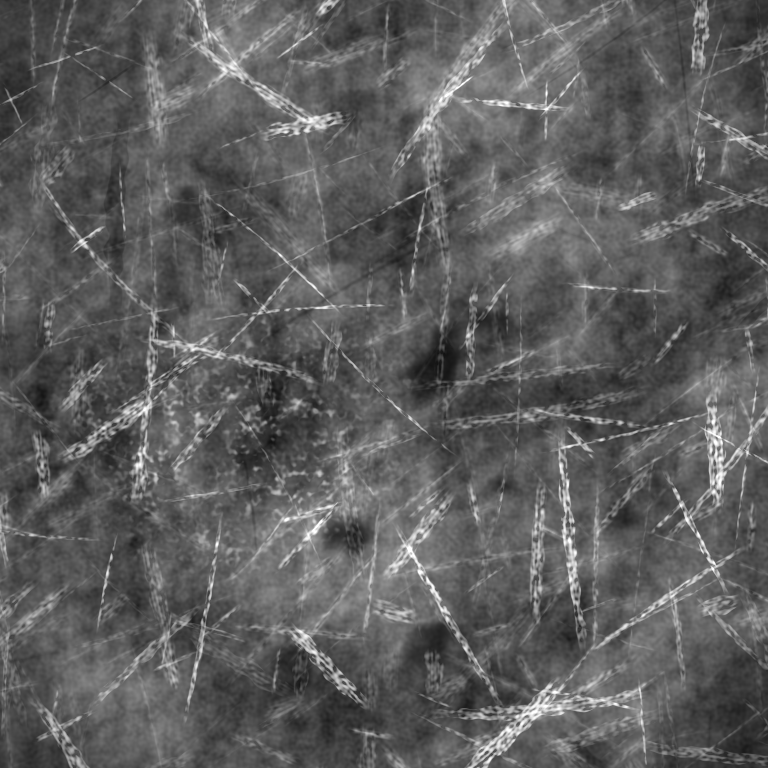
Give the GLSL for this texture, as a Shadertoy shader.

```glsl
const float CELLS = 6.0;                       // cells per side, each wider than a half length
const int FIBRES_PER_CELL = 12;
const vec2 HALF_LENGTH = vec2(0.03, 0.16);     // shortest, longest
const vec2 HALF_WIDTH = vec2(0.0014, 0.0115);  // thinnest, widest
const vec2 EDGE_BLUR = vec2(0.001, 0.009);     // in focus, out of focus
const vec2 FIBRE_LIGHT = vec2(0.09, 0.68);     // faintest, brightest
const float DARK_FIBRES = 0.07;
const float DARK_DEPTH = 0.07;
const float BASE_GREY = 0.345;
const float CLOUD_CONTRAST = 0.27;
const float HAZE_STREAKS = 0.07;
const vec2 MOTTLE = vec2(0.07, 0.055);         // medium, fine
const float HOLE_DEPTH = 0.7;
const vec2 CLUMP_CENTRE = vec2(0.31, 0.43);
const vec2 CLUMP_SIZE = vec2(0.18, 0.14);
const float CLUMP_LIGHT = 0.6;
const float VIGNETTE = 0.42;

vec2 hash2(vec2 p) {
    vec3 q = fract(p.xyx * vec3(0.1031, 0.1030, 0.0973));
    q += dot(q, q.yzx + 33.33);
    return fract((q.xx + q.yz) * q.zy);
}

vec4 hash4(float n) {
    vec4 q = fract(n * vec4(0.1031, 0.1030, 0.0973, 0.1099));
    q += dot(q, q.wzxy + 33.33);
    return fract((q.xxyz + q.yzzw) * q.zywx);
}

float gradientDot(vec2 cell, vec2 offset) {
    return dot(hash2(cell) * 2.0 - 1.0, offset);
}

float gradientNoise(vec2 p) {
    vec2 i = floor(p), f = fract(p);
    vec2 u = f * f * (3.0 - 2.0 * f);
    vec2 e = vec2(1.0, 0.0);
    float low = mix(gradientDot(i, f), gradientDot(i + e, f - e), u.x);
    float high = mix(gradientDot(i + e.yx, f - e.yx), gradientDot(i + 1.0, f - 1.0), u.x);
    return 1.7 * mix(low, high, u.y);
}

float fbm(vec2 p) {
    float sum = 0.0, amplitude = 0.6;
    for (int i = 0; i < 3; i++) {
        sum += amplitude * gradientNoise(p);
        p = mat2(1.6, 1.2, -1.2, 1.6) * p + 17.3;
        amplitude *= 0.52;
    }
    return sum;
}

// Three families: rising diagonals, near verticals, falling diagonals
float fibreAngle(float family, float spread) {
    if (family < 0.5) return 0.52 + 0.9 * spread;
    if (family < 0.78) return 1.57 + 0.5 * spread;
    return -0.6 + 1.1 * spread;
}

// Light added by one streaky, speckled fibre
float fibre(vec2 uv, vec2 cell, float id, float pixel) {
    vec4 place = hash4(id + 11.7);
    vec2 q = uv - (cell + place.xy) / CELLS;
    if (dot(q, q) > HALF_LENGTH.y * HALF_LENGTH.y) return 0.0;

    vec4 shape = hash4(id + 523.1);
    float angle = fibreAngle(place.z, place.w - 0.5);
    vec2 dir = vec2(cos(angle), sin(angle));
    float along = dot(q, dir);
    float t = abs(along) / mix(HALF_LENGTH.x, HALF_LENGTH.y, shape.x * shape.x);
    if (t > 1.0) return 0.0;

    float across = dot(q, vec2(-dir.y, dir.x)) + (shape.w - 0.5) * along * along;
    float width = mix(HALF_WIDTH.x, HALF_WIDTH.y, shape.y * shape.y * shape.y);
    width *= 1.0 - 0.4 * t * t;
    float defocus = shape.z * shape.z;
    float blur = max(mix(EDGE_BLUR.x, EDGE_BLUR.y, defocus), 0.5 * pixel);
    if (abs(across) > 1.4 * width + blur) return 0.0;

    // Ragged outline
    vec4 tone = hash4(id + 907.3);
    vec2 seed = 40.0 * tone.yz;
    width *= 1.0 + 0.6 * gradientNoise(vec2(along * 45.0, 9.3 * sign(across)) + seed);
    float mask = 1.0 - smoothstep(width - blur, width + blur, abs(across));
    mask *= 1.0 - smoothstep(0.6, 1.0, t);
    if (mask <= 0.0) return 0.0;
    if (tone.x < DARK_FIBRES) return -DARK_DEPTH * mask;

    float streak = gradientNoise(vec2(along * 30.0, across * 300.0) + seed);
    float speckle = gradientNoise(vec2(along * 140.0, across * 220.0) + seed.yx);
    float grain = 0.6 + mix(1.0, 0.3, defocus) * (0.9 * streak + 1.5 * speckle);
    float light = mix(FIBRE_LIGHT.x, FIBRE_LIGHT.y, tone.w * tone.w);
    return light * mix(1.0, 0.45, defocus) * mask * max(grain, 0.0);
}

// Fibres of the nearby cells, rolled off where they pile up
float fibreLight(vec2 uv, float pixel) {
    vec2 home = floor(uv * CELLS);
    float light = 0.0;
    for (int n = 0; n < 9; n++) {
        vec2 cell = home + vec2(n % 3, n / 3) - 1.0;
        float firstId = float(FIBRES_PER_CELL) * dot(cell + 1.0, vec2(1.0, CELLS + 2.0));
        for (int k = 0; k < FIBRES_PER_CELL; k++)
            light += fibre(uv, cell, 1.37 * (firstId + float(k)), pixel);
    }
    return light > 0.0 ? 0.8 * (1.0 - exp(-light / 0.8)) : max(light, -0.1);
}

void mainImage(out vec4 fragColor, in vec2 fragCoord) {
    vec2 uv = fragCoord / iResolution.xy;
    float radius = length(uv - 0.5);

    // Cloudy haze with blurred streaks and fine mottling
    float grey = BASE_GREY + CLOUD_CONTRAST * fbm(uv * 5.0 + 3.1);
    vec2 slant = mat2(0.87, -0.5, 0.5, 0.87) * uv;
    grey += HAZE_STREAKS * gradientNoise(slant * vec2(8.0, 36.0));
    grey += HAZE_STREAKS * gradientNoise(uv * vec2(40.0, 8.0) + 6.3);
    grey += MOTTLE.x * gradientNoise(uv * 60.0) + MOTTLE.y * gradientNoise(uv * 170.0);

    // Ragged dark pockets, mostly near the middle
    float hole = smoothstep(0.15, 0.55, fbm(uv * 9.0 + 21.4));
    grey *= 1.0 - HOLE_DEPTH * hole * (1.0 - smoothstep(0.25, 0.6, radius));

    // Crumbly bright clump
    vec2 c = (uv - CLUMP_CENTRE) / CLUMP_SIZE;
    float clump = exp(-dot(c, c));
    if (clump > 0.01) {
        clump *= clamp(0.75 + 1.6 * fbm(uv * 13.0), 0.0, 1.4);
        float crumbs = 1.3 * fbm(uv * 48.0) + 0.7 * gradientNoise(uv * 150.0);
        grey += CLUMP_LIGHT * clump * (smoothstep(-0.1, 1.1, crumbs) - 0.08);
    }

    grey += fibreLight(uv, 1.0 / iResolution.y);
    grey *= 1.0 - VIGNETTE * smoothstep(0.48, 0.74, radius);
    fragColor = vec4(vec3(clamp(grey, 0.07, 1.0)), 1.0);
}
```
